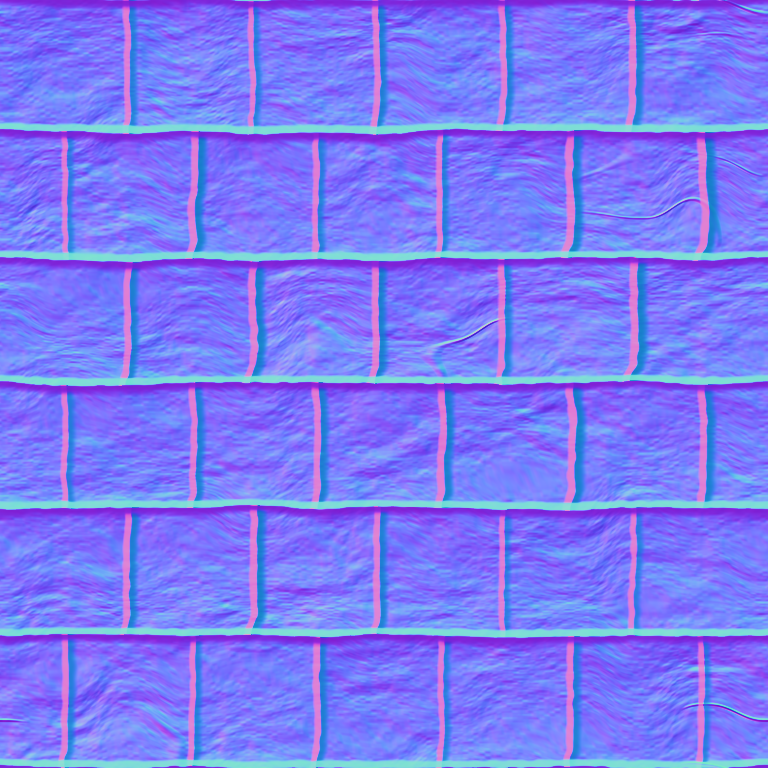
Give the GLSL for this texture map, as a WebGL 1 fragment shader.

```glsl
precision highp float;
// Tangent-space normal map of rough stone blocks in six staggered courses.

uniform vec2 u_resolution;

float hash(vec2 p) {
  return fract(sin(dot(p, vec2(127.1, 311.7))) * 43758.5453);
}

// Value noise at a given frequency, wrapping every six blocks
float noise(vec2 p, vec2 freq) {
  p *= freq;
  vec2 cell = floor(p), f = fract(p), period = 6.0 * freq;
  f = f * f * f * (f * (f * 6.0 - 15.0) + 10.0);
  vec2 a = mod(cell, period), b = mod(cell + 1.0, period);
  return mix(mix(hash(a), hash(vec2(b.x, a.y)), f.x),
             mix(hash(vec2(a.x, b.y)), hash(b), f.x), f.y);
}

// Stone relief: horizontal grain, rough patches and a few cracks
float relief(vec2 p) {
  float warp = noise(p, vec2(2.0)) - 0.5;
  vec2 q = p + vec2(0.1, 0.22) * warp;
  float height = 0.0, amp = 0.028;
  vec2 freq = vec2(3.0, 6.0);
  for (int i = 0; i < 4; i++) {
    height += amp * noise(q + 0.37 * float(i), freq);
    freq *= 2.0;
    amp *= 0.53;
  }
  float rough = smoothstep(0.62, 0.85, noise(p + 3.7, vec2(2.0)));
  height += 0.016 * rough * noise(q, vec2(9.0, 14.0));
  float vein = abs(noise(q + 1.9, vec2(1.0, 3.0)) - 0.5);
  float cracked = smoothstep(0.72, 0.85, noise(p + 8.3, vec2(1.0)));
  return height - 0.016 * cracked * (1.0 - smoothstep(0.0, 0.05, vein));
}

// Slope across a joint: rising face before it, falling face after it
float bevel(float d, float rise, float fall, float width) {
  float side = smoothstep(-0.008, 0.008, d);
  float before = smoothstep(-width - 0.012, -width + 0.014, d);
  float after = 1.0 - smoothstep(0.3 * width, 1.6 * width, d);
  return mix(rise * before, -fall * after, side);
}

void main() {
  // Six blocks per side, y running downwards
  vec2 p = gl_FragCoord.xy / u_resolution * 6.0;
  p.y = 6.0 - p.y;

  // Nearest bed joint
  float bed = floor(p.y + 0.5);
  float bedId = mod(bed, 6.0);
  float sway = noise(vec2(p.x, bedId + 0.5), vec2(2.0, 1.0)) - 0.5;
  float ragged = noise(p, vec2(14.0)) - 0.5;
  float dy = p.y - bed - 0.033 * sin(bed * 1.0472) - 0.05 * sway - 0.012 * ragged;
  float row = mod(bed - step(dy, 0.0), 6.0);
  float down = fract(dy);

  // Nearest upright joint; odd courses are shifted by half a block
  float odd = mod(row, 2.0);
  float x = p.x - 0.52 * odd;
  float drift = 0.035 * cos((p.x - 0.8) * 1.0472) - 0.015;
  float upright = floor(x - drift + 0.5);
  vec2 jointId = vec2(mod(upright, 6.0), row);
  float seed = hash(jointId + 4.0);
  float bend = noise(vec2(jointId.x + 0.5, p.y), vec2(1.0, 3.0)) - 0.5;
  float hook = 0.05 * seed * smoothstep(0.84, 1.0, down);
  float dx = x - drift - upright - 0.025 * (seed - 0.5) - 0.04 * bend
           - 0.014 * ragged + hook;
  // Even courses keep one double-length block across the wrap
  float present = max(odd, step(0.5, jointId.x));

  // Joint slopes
  float bedSlope = bevel(dy, 1.05, 1.0, 0.056 + 0.02 * sway);
  float sideSlope = bevel(dx, 1.15, 0.8 + 0.6 * seed, 0.042 + 0.018 * seed);
  sideSlope *= present * (1.0 - 0.85 * smoothstep(0.2, 0.9, abs(bedSlope)));
  vec2 slope = vec2(sideSlope, bedSlope);
  float joint = clamp(length(slope), 0.0, 1.0);

  // Stone face: gradient of the relief, block curvature and slight tilt
  float e = 0.011;
  float h = relief(p);
  vec2 grain = vec2(relief(p + vec2(e, 0.0)) - h, relief(p + vec2(0.0, e)) - h) / e;
  vec2 blockId = vec2(mod(upright - step(dx, 0.0), 6.0), row);
  blockId.x = mix(blockId.x, 0.0, (1.0 - present) * step(0.5, blockId.x));
  blockId.x = mod(blockId.x, 5.0 + odd);
  vec2 tilt = vec2(hash(blockId), hash(blockId + 9.0)) - 0.5;
  slope += (1.0 - 0.7 * joint) * (-grain + 0.08 * tilt
         + vec2(-0.03, 0.28 * (down - 0.68)));

  vec3 normal = normalize(vec3(slope, 1.0));
  gl_FragColor = vec4(normal * 0.5 + 0.5, 1.0);
}
```
